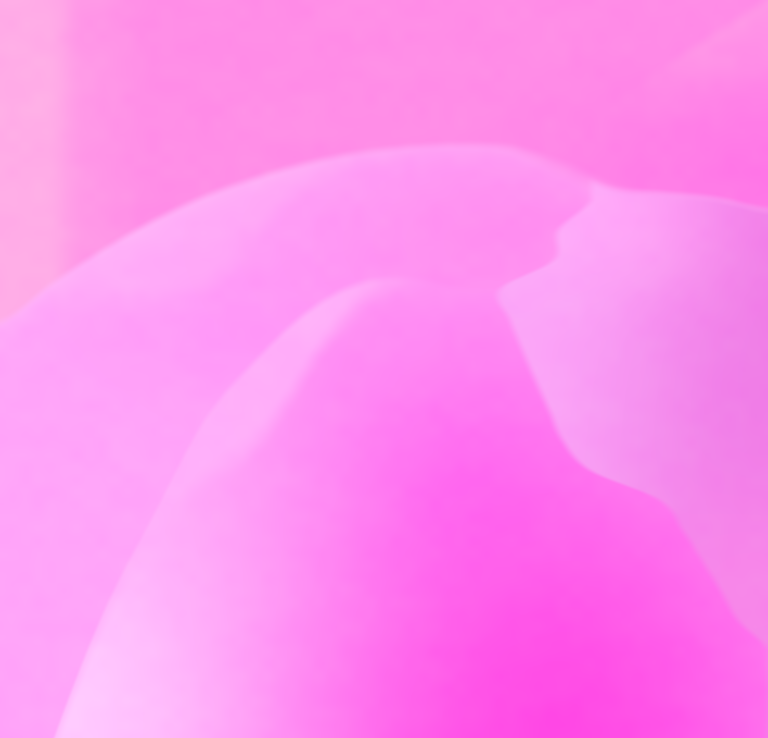
This background is drawn by a WebGL 2 fragment shader. Its source:

```glsl
#version 300 es
precision highp float;

uniform vec2 u_resolution;
out vec4 outColor;

#define EDGE_SOFT 0.008
#define FOLD_SOFT 0.035
#define GRAIN 0.016
#define BLUSH vec3(1.0, 0.555, 0.905)
#define PALE vec3(1.0, 0.675, 0.905)
#define LILAC vec3(1.0, 0.645, 0.975)
#define ROSE vec3(1.0, 0.560, 0.940)
#define MAGENTA vec3(1.0, 0.270, 0.895)
#define FROST vec3(1.0, 0.800, 1.0)
#define ORCHID vec3(0.940, 0.490, 0.905)

const int KNOTS = 16;

// Petal rims sampled at even steps
const float OUTER_RIM[KNOTS] = float[](
  0.564, 0.615, 0.661, 0.701, 0.734, 0.759, 0.779, 0.793,
  0.801, 0.804, 0.799, 0.772, 0.743, 0.737, 0.730, 0.715);
const float INNER_RIM[KNOTS] = float[](
  -0.22, -0.01, 0.167, 0.302, 0.431, 0.512, 0.577, 0.615,
  0.622, 0.608, 0.607, 0.600, 0.580, 0.560, 0.540, 0.520);
const float SIDE_RIM[KNOTS] = float[](
  0.770, 0.727, 0.721, 0.650, 0.664, 0.680, 0.697, 0.715,
  0.732, 0.768, 0.859, 0.889, 0.914, 0.938, 0.961, 1.000);

// Catmull-Rom curve through evenly spaced knots
float curve(float knots[KNOTS], float t) {
  float s = clamp(t, 0.0, 1.0) * float(KNOTS - 1);
  int i = min(int(s), KNOTS - 2);
  float f = s - float(i);
  float a = knots[max(i - 1, 0)], b = knots[i];
  float c = knots[i + 1], d = knots[min(i + 2, KNOTS - 1)];
  return b + 0.5 * f * (c - a + f * (2.0 * a - 5.0 * b + 4.0 * c - d
         + f * (3.0 * (b - c) + d - a)));
}

float hash(vec2 p) {
  return fract(sin(dot(p, vec2(127.1, 311.7))) * 43758.5);
}

float noise(vec2 p) {
  vec2 i = floor(p), f = fract(p);
  f = f * f * (3.0 - 2.0 * f);
  return mix(mix(hash(i), hash(i + vec2(1, 0)), f.x),
             mix(hash(i + vec2(0, 1)), hash(i + vec2(1, 1)), f.x), f.y);
}

float glow(vec2 p, vec2 center, vec2 size) {
  vec2 q = (p - center) / size;
  return exp(-dot(q, q));
}

float cover(float d, float soft) {
  return smoothstep(-soft, soft, d);
}

// Backdrop with pale left strips and a faint corner petal
vec3 backdrop(vec2 p) {
  float strips = 0.65 * cover(0.085 - p.x, 0.025) + 0.35 * cover(0.155 - p.x, 0.05);
  vec3 color = mix(BLUSH, PALE, strips);
  color.g -= 0.095 * glow(p, vec2(1.02, 0.77), vec2(0.28, 0.13));
  float corner = 0.885 + 0.68 * (p.x - 0.83) - p.y;
  color.g += 0.05 * cover(corner, 0.012) * exp(-max(corner, 0.0) * 12.0)
           * smoothstep(0.78, 0.92, p.x);
  return color;
}

vec3 outerPetal(vec2 p, float depth) {
  vec3 color = mix(LILAC, ROSE, glow(p, vec2(0.67, 0.67), vec2(0.30, 0.17)));
  color.g -= 0.035 * glow(p, vec2(0.32, 0.54), vec2(0.18, 0.09));
  float band = 0.13 * exp(-pow((p.x - 0.24) / 0.13, 2.0));
  color.g += 0.032 * cover(band - depth, 0.025);
  color.g += 0.035 * exp(-depth * 45.0);
  return color;
}

vec3 innerPetal(vec2 p, float depth) {
  vec3 color = vec3(1.0, 0.565, 0.955);
  color = mix(color, FROST, glow(p, vec2(0.08, 0.0), vec2(0.33, 0.46)));
  color = mix(color, MAGENTA, 0.95 * glow(p, vec2(0.73, -0.02), vec2(0.32, 0.38)));
  color.g -= 0.07 * glow(p, vec2(0.59, 0.36), vec2(0.14, 0.15));
  // Turned-over rim
  float fold = 0.105 * exp(-pow((p.x - 0.33) / 0.11, 2.0));
  float turned = 1.0 - smoothstep(-0.02, FOLD_SOFT, depth - fold);
  color = mix(color, vec3(1.0, 0.690, 0.98), 0.9 * turned * smoothstep(0.60, 0.40, p.x));
  color.g += 0.035 * exp(-depth * 30.0) * smoothstep(0.3, 0.5, p.x);
  return color;
}

vec3 sidePetal(vec2 p) {
  float shade = smoothstep(0.68, 1.02, p.x + 0.12 * (0.6 - p.y));
  vec3 color = mix(vec3(0.985, 0.650, 0.970), ORCHID, shade);
  color += vec3(0.03, 0.05, 0.02) * glow(p, vec2(0.85, 0.70), vec2(0.13, 0.10));
  color += vec3(0.03, 0.04, 0.01) * glow(p, vec2(0.98, 0.20), vec2(0.12, 0.15));
  return color;
}

void main() {
  vec2 p = gl_FragCoord.xy / u_resolution;
  float outerDepth = curve(OUTER_RIM, p.x) - p.y;
  float innerDepth = curve(INNER_RIM, p.x) - p.y;
  float inset = p.x - curve(SIDE_RIM, (0.729 - p.y) / 0.61);

  vec3 color = backdrop(p);
  float rimSoft = EDGE_SOFT + 0.012 * glow(p, vec2(0.74, 0.76), vec2(0.07, 0.05));
  color = mix(color, outerPetal(p, max(outerDepth, 0.0)), cover(outerDepth, rimSoft));
  color = mix(color, innerPetal(p, max(innerDepth, 0.0)), cover(innerDepth, EDGE_SOFT));
  float side = cover(inset, EDGE_SOFT) * cover(outerDepth, EDGE_SOFT);
  color = mix(color, sidePetal(p), side);

  // Soft mottling
  color.g += GRAIN * (noise(p * vec2(18.0, 34.0)) + noise(p * 60.0) - 1.0);
  outColor = vec4(clamp(color, 0.0, 1.0), 1.0);
}
```
